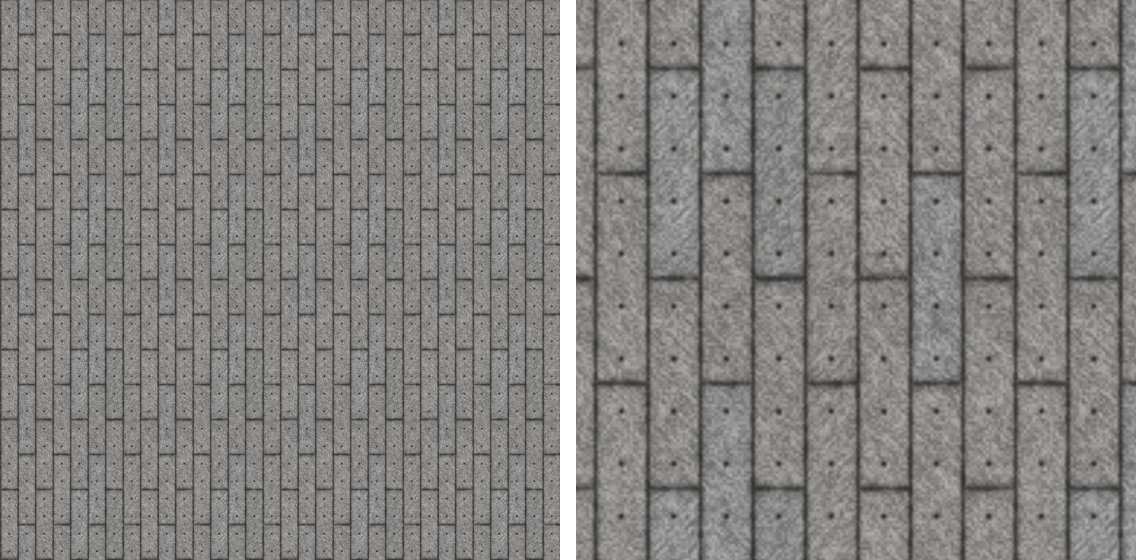
Left, the full canvas; right, a detail of the centre.
Write a Shadertoy shader that draws this texture.

```glsl
// Grey weathered planks standing upright, 32 columns by 8 planks, with
// every other column shifted by half a plank and four nail holes per plank.
// Grain, stains and plank tones come from wrapping noise, so the sheet tiles.

const float COLUMNS = 32.0;       // one unit is one column width
const float PLANK_LENGTH = 4.0;   // in column widths
const float PATCHES = 4.0;        // the wear recurs this often across and down

const vec3 FACE = vec3(0.552, 0.548, 0.546);
const vec3 GROOVE = vec3(0.20, 0.20, 0.19);
const vec3 HOLE = vec3(0.17, 0.17, 0.165);

float hash(vec2 p) {
    vec3 q = fract(p.xyx * vec3(0.1031, 0.1030, 0.0973));
    q += dot(q, q.yzx + 33.33);
    return fract((q.x + q.y) * q.z);
}

// Value noise in -0.5..0.5 whose lattice wraps after "period" cells
float wrapNoise(vec2 p, vec2 period) {
    vec2 i = floor(p), f = fract(p);
    f = f * f * (3.0 - 2.0 * f);
    vec2 a = mod(i, period), b = mod(i + 1.0, period);
    return mix(mix(hash(a), hash(vec2(b.x, a.y)), f.x),
               mix(hash(vec2(a.x, b.y)), hash(b), f.x), f.y) - 0.5;
}

// Short diagonal scratches; slope is +1 or -1
float scratches(vec2 p, float slope) {
    vec2 period = vec2(80.0, 29.0);
    vec2 diagonal = vec2(p.x + slope * p.y, p.x - slope * p.y);
    return wrapNoise(diagonal * period, period);
}

// Broad stains in two octaves
float stains(vec2 p) {
    return 0.5 * wrapNoise(p * 5.0, vec2(5.0))
         + 0.5 * wrapNoise(p * 17.0 + 4.0, vec2(17.0));
}

// Bell-shaped stroke, soft on both sides of its centre
float softStroke(float d, float width) {
    return exp(-d * d / (width * width));
}

float edgeDistance(float t) {
    return min(t, 1.0 - t);
}

void mainImage(out vec4 fragColor, in vec2 fragCoord) {
    vec2 uv = fragCoord / iResolution.xy;
    vec2 patchUv = uv * PATCHES;
    vec2 cell = uv * COLUMNS - vec2(0.04, 0.03);
    float pixel = COLUMNS / iResolution.y;

    // Staggered plank layout
    float column = floor(cell.x);
    float along = cell.y / PLANK_LENGTH + 0.5 * mod(column, 2.0);
    vec2 wrapCount = COLUMNS / PATCHES / vec2(1.0, PLANK_LENGTH);
    vec2 plank = mod(vec2(column, floor(along)), wrapCount);
    float sideGap = edgeDistance(fract(cell.x));
    float endGap = edgeDistance(fract(along)) * PLANK_LENGTH;

    // Plank face: tone, stains, scratches and speckle
    float slope = hash(plank + 7.0) < 0.65 ? 1.0 : -1.0;
    float speckle = wrapNoise(patchUv * 144.0, vec2(144.0));
    float stain = stains(patchUv);
    float tone = 0.012 * (hash(plank + 21.0) - 0.5) + 0.07 * stain
               + 0.12 * scratches(patchUv, slope) + 0.15 * speckle;
    vec3 color = FACE + tone;
    color += vec3(0.005, 0.0, -0.005) * (hash(plank + 43.0) - 0.5);

    // Grime gathered along the edges, heavier at the plank ends
    float chips = wrapNoise(patchUv * 48.0 + 9.0, vec2(48.0));
    color *= 1.0 - 0.06 * softStroke(sideGap, 0.12)
                 - 0.15 * (1.0 + chips) * softStroke(endGap, 0.14);

    // Worn grooves whose depth and width change along the way
    float least = 0.6 * pixel;
    float sideWidth = max(least, 0.050 + 0.02 * chips);
    float endWidth = max(least, 0.058 + 0.03 * chips);
    float sideGroove = (0.82 + 0.30 * chips) * softStroke(sideGap, sideWidth);
    float endGroove = (0.72 + 0.45 * chips) * softStroke(endGap, endWidth);
    float groove = min(max(sideGroove, endGroove), 1.0);
    color = mix(color, GROOVE + 0.06 * speckle, groove);

    // Nail holes with a faint light rim at the lower right
    vec2 nail = fract(cell) - vec2(0.49, 0.47);
    vec2 nailId = mod(floor(cell), COLUMNS / PATCHES);
    float radius = max(least, mix(0.056, 0.064, hash(nailId + 61.0)));
    color += 0.05 * softStroke(length(nail - vec2(0.07, -0.07)), radius);
    color = mix(color, HOLE, 0.95 * softStroke(length(nail), radius));

    fragColor = vec4(clamp(color, 0.0, 1.0), 1.0);
}
```
